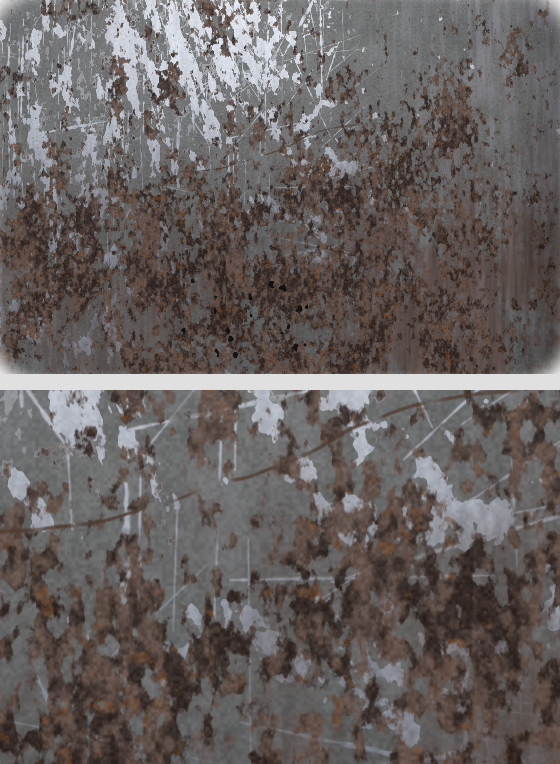
Top, the full canvas; bottom, a detail of the centre.
Write a WebGL 2 fragment shader that draws this texture.

```glsl
#version 300 es
precision highp float;
// Worn painted steel: grey paint chipped and scratched down to bright metal,
// with rust spreading from below. Broad density fields steer thresholded
// fractal noise; loops scatter the scratches and the dark pits.
uniform vec2 u_resolution;
out vec4 fragColor;

float hash(vec2 p) {
  vec3 q = fract(vec3(p.xyx) * 0.1031);
  q += dot(q, q.yzx + 33.33);
  return fract((q.x + q.y) * q.z);
}

float noise(vec2 p) {
  vec2 i = floor(p), f = fract(p);
  f = f * f * (3.0 - 2.0 * f);
  return mix(mix(hash(i), hash(i + vec2(1, 0)), f.x),
             mix(hash(i + vec2(0, 1)), hash(i + vec2(1, 1)), f.x), f.y);
}

float fbm(vec2 p) {
  float sum = 0.0, amp = 0.52;
  for (int i = 0; i < 4; i++) {
    sum += amp * noise(p);
    p = mat2(1.62, 1.22, -1.22, 1.62) * p + vec2(17.3, 9.1);
    amp *= 0.52;
  }
  return sum;
}

// Soft elliptical field, 1 at its centre
float blob(vec2 p, vec2 centre, vec2 size) {
  vec2 d = (p - centre) / size;
  return exp(-dot(d, d));
}

// Straight scratches: mostly upright at the left, any direction elsewhere
float scratches(vec2 p) {
  float mask = 0.0, wear = noise(p * 38.0), ragged = noise(p * 120.0);
  for (int i = 0; i < 150; i++) {
    float k = float(i);
    vec2 c = vec2(hash(vec2(k, 1.7)) * 1.12, 0.28 + 0.74 * hash(vec2(k, 5.3)));
    float upright = step(hash(vec2(k, 8.1)), 0.85 - 0.7 * c.x);
    float angle = mix(3.1416 * hash(vec2(k, 3.9)), 1.57 + 0.1 * (hash(vec2(k, 4.4)) - 0.5), upright);
    float len = 0.03 + 0.12 * hash(vec2(k, 6.6));
    vec2 dir = vec2(cos(angle), sin(angle)), q = p - c;
    float along = dot(q, dir);
    float d = length(q - dir * clamp(along, -len, len));
    float taper = 1.0 - 0.6 * min(abs(along) / len, 1.0);
    float width = (0.0005 + 0.0032 * pow(hash(vec2(k, 2.2)), 3.0)) * (0.2 + 1.8 * ragged) * taper;
    mask = max(mask, smoothstep(0.0016, -0.0012, d - width));
  }
  return mask * smoothstep(0.12, 0.42, wear);
}

// Small ragged holes
float pits(vec2 p) {
  float mask = 0.0, ragged = noise(p * 130.0) - 0.5;
  for (int i = 0; i < 26; i++) {
    float k = float(i);
    vec2 c = vec2(0.64, 0.16) + (vec2(hash(vec2(k, 11.3)), hash(vec2(k, 14.9))) - 0.5) * vec2(0.36, 0.3);
    float radius = 0.001 + 0.008 * pow(hash(vec2(k, 17.1)), 2.0);
    float d = length((p - c) * vec2(1.2, 0.85)) - radius + 0.011 * ragged;
    mask = max(mask, smoothstep(0.0015, -0.0015, d));
  }
  return mask;
}

void main() {
  vec2 uv = gl_FragCoord.xy / u_resolution;
  vec2 p = gl_FragCoord.xy / u_resolution.y;
  float grain = noise(p * 310.0) - 0.5;
  float streak = 0.6 * noise(p * vec2(90.0, 6.0)) + 0.4 * noise(p * vec2(190.0, 17.0));
  float fine = fbm(p * vec2(95.0, 62.0) + 12.0);
  float light = blob(uv, vec2(0.43, 1.0), vec2(0.26, 0.34));

  // Grey paint
  vec3 colour = mix(vec3(0.345, 0.35, 0.35), vec3(0.425, 0.43, 0.43), smoothstep(0.1, 0.8, uv.y));
  colour += 0.06 * light + 0.08 * (fbm(p * 14.0) - 0.5) + 0.08 * grain;
  float haze = smoothstep(0.42, 0.75, 0.5 * streak + 0.5 * fbm(p * vec2(20.0, 9.0)) + 0.06 * uv.x);
  colour = mix(colour, vec3(0.55, 0.55, 0.59), haze * (0.2 + 0.5 * smoothstep(0.6, 0.85, uv.x) * uv.y));

  // Chips and scratches showing bare metal
  float bare = blob(uv, vec2(0.22, 0.80), vec2(0.27, 0.36))
             + 0.8 * blob(uv, vec2(0.46, 0.92), vec2(0.14, 0.22))
             + 0.9 * blob(uv, vec2(0.60, 0.47), vec2(0.10, 0.18))
             + 0.7 * blob(uv, vec2(0.15, 0.25), vec2(0.22, 0.3));
  bare = min(bare, 1.1);
  float upright = smoothstep(0.8, 0.3, p.x);
  float chips = 0.72 * fbm(p * vec2(34.0, mix(29.0, 13.0, upright))) + 0.28 * fbm(p * vec2(80.0, 55.0) + 50.0);
  float metal = smoothstep(-0.012, 0.016, chips - mix(0.75, 0.515, bare));
  metal = max(metal, scratches(p) * smoothstep(0.05, 0.45, bare));
  float scuff = smoothstep(0.0, 0.05, fine - mix(0.78, 0.54, bare));
  metal = max(metal, 0.45 * scuff);
  vec3 steel = mix(vec3(0.50, 0.52, 0.57), vec3(0.74, 0.76, 0.80), smoothstep(0.25, 0.85, uv.y));
  steel += 0.16 * light + 0.12 * (streak - 0.5) + 0.07 * grain;
  colour = mix(colour, steel, 0.94 * metal);

  // Thin brown film low down and at the right
  float film = 0.75 * blob(uv, vec2(0.88, 0.16), vec2(0.33, 0.42)) + 0.45 * smoothstep(0.7, 0.2, uv.y);
  film *= smoothstep(0.28, 0.6, 0.6 * fbm(p * vec2(13.0, 8.0) + 30.0) + 0.4 * fine);
  colour = mix(colour, vec3(0.355, 0.295, 0.28) + 0.14 * (streak - 0.5), min(film, 0.85));

  // Rust in ragged, speckled patches
  float damp = 0.12 + 0.95 * blob(uv, vec2(0.1, 0.33), vec2(0.13, 0.15))
             + blob(uv, vec2(0.45, 0.13), vec2(0.2, 0.24))
             + 0.7 * blob(uv, vec2(0.80, 0.58), vec2(0.09, 0.2))
             + 0.45 * blob(uv, vec2(0.82, 0.2), vec2(0.24, 0.3))
             + 0.6 * blob(uv, vec2(0.42, 0.46), vec2(0.16, 0.18))
             + 0.2 * bare;
  float patches = 0.42 * fbm(p * vec2(13.0, 9.0) + 70.0) + 0.46 * fine + 0.12 * streak;
  float rust = smoothstep(-0.035, 0.045, patches - mix(0.635, 0.42, min(damp, 1.0)));
  float tone = 0.6 * fbm(p * vec2(120.0, 80.0) + 33.0) + 0.4 * fbm(p * 17.0 + 5.0);
  vec3 rustColour = mix(vec3(0.17, 0.125, 0.11), vec3(0.385, 0.305, 0.27), smoothstep(0.34, 0.64, tone + 0.2 * (streak - 0.5)));
  float ember = smoothstep(0.66, 0.78, fbm(p * 70.0 + 91.0));
  rustColour = mix(rustColour, vec3(0.46, 0.28, 0.15), 0.6 * ember) + 0.1 * grain;
  colour = mix(colour, rustColour, 0.86 * rust);

  // Long curved rusty scratch and dark pits
  float curve = 0.53 + 0.13 * smoothstep(0.5, 0.98, p.x) + 0.012 * noise(p * 22.0);
  float line = smoothstep(0.0028, 0.0004, abs(p.y - curve)) * smoothstep(0.45, 0.52, p.x) * smoothstep(1.12, 0.9, p.x);
  colour = mix(colour, vec3(0.31, 0.23, 0.19), 0.8 * line * smoothstep(0.1, 0.5, noise(p * 60.0)));
  colour = mix(colour, vec3(0.06, 0.05, 0.05), 0.92 * pits(p));

  // Shade towards the right, pale worn border
  colour *= 1.0 - 0.2 * smoothstep(0.88, 1.0, uv.x);
  vec2 halfSize = 0.5 * vec2(u_resolution.x / u_resolution.y, 1.0);
  float border = length(max(abs(p - halfSize) - halfSize + 0.12, 0.0)) - 0.12;
  colour = mix(colour, vec3(0.93), smoothstep(-0.016, 0.06, border));
  fragColor = vec4(clamp(colour, 0.0, 1.0), 1.0);
}
```
